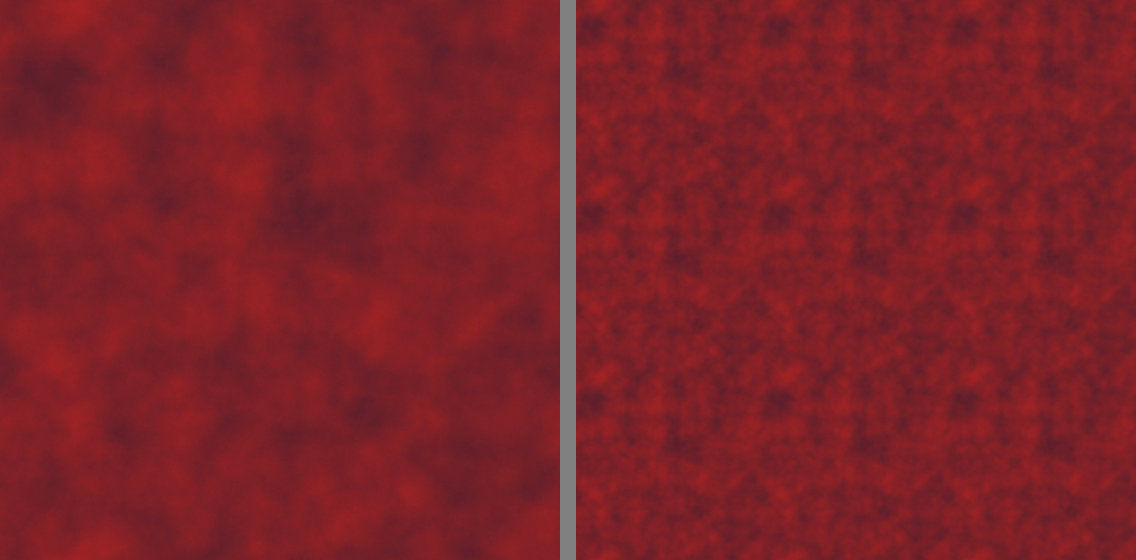
Left, the tile; right, the same tile 3 across and 3 down.
Give the GLSL for this texture, as a Shadertoy shader.

```glsl
// Mottled crimson suede: soft cloudy patches with a fine fibre grain, tiling on all sides.

const vec3 SHADOW_WINE = vec3(0.330, 0.120, 0.172);
const vec3 BRIGHT_RED  = vec3(0.660, 0.136, 0.138);

// Integer hash of a lattice cell, giving two values from 0 to 1
vec2 hash2(ivec2 cell, int seed) {
    uvec3 v = uvec3(cell, seed) * 1664525u + 1013904223u;
    v.x += v.y * v.z; v.y += v.z * v.x; v.z += v.x * v.y;
    v ^= v >> 16u;
    v.x += v.y * v.z; v.y += v.z * v.x;
    return vec2(v.xy >> 8u) / 16777216.0;
}

// Slope contribution of one lattice corner, wrapped at the period
float corner(vec2 cell, vec2 toPoint, float period, int seed) {
    vec2 slope = hash2(ivec2(mod(cell, period)), seed) * 2.0 - 1.0;
    return dot(normalize(slope + 1e-4), toPoint);
}

// Gradient noise that repeats over the unit square
float tiledNoise(vec2 uv, float period, int seed) {
    vec2 p = uv * period + float(seed) * vec2(0.37, 0.61);
    vec2 cell = floor(p);
    vec2 f = p - cell;
    vec2 w = f * f * f * (f * (f * 6.0 - 15.0) + 10.0);
    vec2 e = vec2(1.0, 0.0);
    float low  = mix(corner(cell, f, period, seed),
                     corner(cell + e.xy, f - e.xy, period, seed), w.x);
    float high = mix(corner(cell + e.yx, f - e.yx, period, seed),
                     corner(cell + e.xx, f - e.xx, period, seed), w.x);
    return mix(low, high, w.y);
}

// Layered noise, each layer about twice as fine as the one before
float clouds(vec2 uv, float period, float gain, int layers, int seed) {
    float sum = 0.0, amplitude = 1.0;
    for (int i = 0; i < layers; i++) {
        sum += amplitude * tiledNoise(uv, period, seed + i);
        period = period * 2.0 - 1.0;
        amplitude *= gain;
    }
    return sum;
}

// Rounded bright puffs divided by soft dark creases
float puffs(vec2 uv, float period, int seed) {
    float n = tiledNoise(uv, period, seed);
    return sqrt(n * n + 0.006) - 0.20;
}

void mainImage(out vec4 fragColor, in vec2 fragCoord) {
    vec2 uv = fragCoord / iResolution.xy;

    // Broad patches and their smoky detail
    float tone = 0.75 * tiledNoise(uv, 4.0, 3);
    tone += clouds(uv, 8.0, 0.56, 5, 11);
    tone += 0.65 * puffs(uv, 9.0, 23) + 0.40 * puffs(uv, 19.0, 29);

    // Fine fibre grain
    float grain = 0.14 * tiledNoise(uv, 150.0, 37) + 0.17 * tiledNoise(uv, 256.0, 41);

    float shade = clamp(0.5 + 0.43 * (tone + grain), 0.0, 1.0);
    fragColor = vec4(mix(SHADOW_WINE, BRIGHT_RED, shade), 1.0);
}
```
